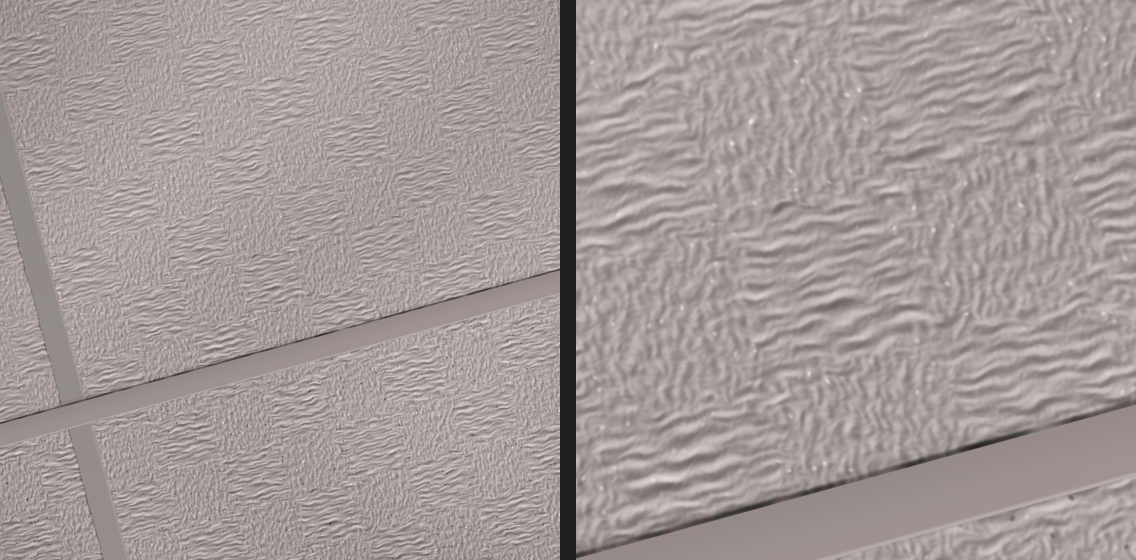
Left, the full canvas; right, a detail of the centre.
Write a Shadertoy shader that draws this texture.

```glsl
vec2 hash2(vec2 c) {
    vec3 h = fract(c.xyx * vec3(.1031, .1030, .0973));
    h += dot(h, h.yzx + 33.33);
    return fract((h.xx + h.yz) * h.zy);
}

// Slope of a field of jittered cellular bumps, seen along the light direction
float bumpSlope(vec2 q, vec2 light) {
    vec2 cell = floor(q);
    float slope = 0.;
    for (int j = -1; j <= 1; j++)
    for (int i = -1; i <= 1; i++) {
        vec2 c = cell + vec2(i, j);
        vec2 rnd = hash2(c);
        vec2 d = q - c - .1 - .8 * rnd;
        float height = .7 + .6 * fract(7.3 * (rnd.x + rnd.y));
        slope += height * dot(d, light) * exp(-4.5 * dot(d, d));
    }
    return slope;
}

// Sparse soft dots, at most one per grid cell
float specks(vec2 q, float share) {
    vec2 rnd = hash2(floor(q) + 71.);
    float chosen = step(fract(9.7 * (rnd.x + 2. * rnd.y)), share);
    return chosen * smoothstep(.3, .05, length(fract(q) - .3 - .4 * rnd));
}

// Layered sines that bend and kink the ridges
vec2 wobble(vec2 p) {
    return .012 * sin(p.yx * vec2(9., 11.) + 2. * sin(p * 4.3))
         + .008 * sin(p.yx * vec2(33., 29.) + 3. * sin(p * 8.1));
}

vec3 tileColor(vec2 uv, float lower, float left) {
    // Tilted checker grid, shifted in the lower panels
    vec2 anchor = mix(vec2(.430, .690), vec2(.534, .271), lower);
    vec2 p = mat2(.962, -.272, .272, .962) * (uv - anchor) / vec2(.1055, .099);
    vec2 w = p + wobble(p);
    float checker = cos(3.14159 * w.x) * cos(3.14159 * w.y);
    float ragged = sin(w.x * 23. + 3. * sin(w.y * 17.)) + sin(w.y * 31. + 2. * sin(w.x * 13.));
    float ridged = smoothstep(-.25, .3, checker + .14 * ragged);

    // Thin cross ridges in one set of squares, short upright grain in the other
    float ridges = bumpSlope(w * vec2(4.2, 15.5) + 40., vec2(.12, 1.));
    float grain = bumpSlope(w * vec2(19., 11.) + 90., vec2(-.75, .6));
    float fine = bumpSlope(w * vec2(27., 25.) + 150., vec2(-.4, .9));
    float relief = mix(.46 * grain, .78 * ridges, ridged) + .16 * fine;
    relief *= mix(1.15, .85, smoothstep(.15, .9, uv.y));
    relief *= 1. - .2 * left * (1. - lower);
    relief /= 1. + 1.6 * abs(relief);

    // Bright flecks and dark pits
    relief += .15 * specks(w * vec2(15., 13.), .09) * (1. - .6 * ridged);
    relief -= .2 * specks(w * vec2(15., 11.) + 31., .06 * lower);

    // Broad uneven light
    vec3 base = vec3(.664, .627, .619) - .075 * smoothstep(.35, 1., length(uv - vec2(.6, .6)));
    base += .018 * sin(uv.x * 7. + 2. * sin(uv.y * 5.));
    return base + relief;
}

void mainImage(out vec4 fragColor, in vec2 fragCoord) {
    vec2 uv = fragCoord / iResolution.xy;
    float aa = 1. / iResolution.y;

    // Signed distances from the centre lines of the two bars
    float across = .964 * (uv.y - .2214 - .2747 * uv.x);
    float upright = .965 * (uv.x - .1315 - .27 * (.284 - uv.y));
    float lower = step(across, 0.);
    vec3 color = tileColor(uv, lower, step(upright, 0.));

    // Upright bar with a thin uneven shadow on its left
    float ragged = .0012 * sin(uv.y * 91. + 2. * sin(uv.y * 47.));
    color *= 1. - .28 * smoothstep(.003, 0., abs(upright + .0222 + ragged));
    vec3 uprightColor = mix(vec3(.585, .555, .550), vec3(.550, .530, .527), uv.y);
    uprightColor += .05 * smoothstep(.003, 0., abs(upright - .0195));
    color = mix(color, uprightColor, smoothstep(aa, -aa, abs(upright) - .0212));

    // Cross bar with a dark gap above and a pale lip below
    float gap = .5 + .15 * sin(uv.x * 37. + 2. * sin(uv.x * 83.));
    color *= 1. - gap * smoothstep(.0035, .0005, abs(across - .0215));
    color *= 1. - .1 * smoothstep(.012, 0., abs(across - .0215));
    vec3 crossColor = mix(vec3(.605, .565, .560), vec3(.625, .580, .575), uv.x);
    crossColor -= .03 * smoothstep(-.01, .02, across);
    crossColor += .10 * smoothstep(.0025, 0., abs(across + .0195));
    color = mix(color, crossColor, smoothstep(aa, -aa, abs(across) - .0205));

    fragColor = vec4(clamp(color, 0., 1.), 1.);
}
```
